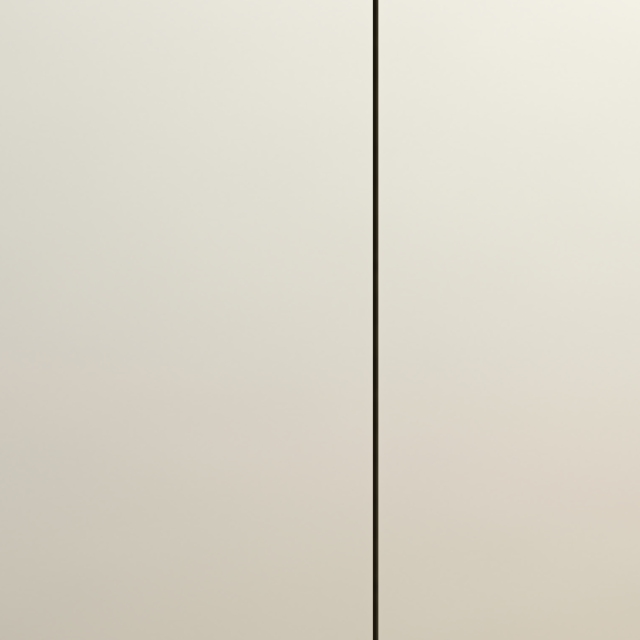
A WebGL 2 fragment shader for this texture:

```glsl
#version 300 es
precision highp float;

uniform vec2 u_resolution;
out vec4 fragColor;

#define SEAM_X 0.5869
#define SEAM_HALF_WIDTH 0.0043
#define SEAM_SOFTNESS 0.0011
#define LIP_GLOW 0.012
#define BLUSH 0.006
#define MOTTLE 0.006
#define GRAIN 0.004

float hash(vec2 p) {
    vec3 q = fract(vec3(p.xyx) * 0.1031);
    q += dot(q, q.yzx + 33.33);
    return fract((q.x + q.y) * q.z);
}

float valueNoise(vec2 p) {
    vec2 cell = floor(p);
    vec2 f = fract(p);
    f = f * f * (3.0 - 2.0 * f);
    float low = mix(hash(cell), hash(cell + vec2(1.0, 0.0)), f.x);
    float high = mix(hash(cell + vec2(0.0, 1.0)), hash(cell + vec2(1.0)), f.x);
    return mix(low, high, f.y);
}

// Quadratic curve through three colours at t = 0, 0.5 and 1
vec3 curve(vec3 start, vec3 middle, vec3 end, float t) {
    return start * (1.0 - t) * (1.0 - 2.0 * t)
         + middle * 4.0 * t * (1.0 - t)
         + end * t * (2.0 * t - 1.0);
}

// Painted panel lit from the upper right
vec3 panelColor(vec2 uv) {
    vec3 leftEdge = curve(vec3(0.770, 0.745, 0.690),
                          vec3(0.822, 0.808, 0.763),
                          vec3(0.872, 0.862, 0.822), uv.y);
    vec3 rightEdge = curve(vec3(0.828, 0.794, 0.726),
                           vec3(0.888, 0.872, 0.823),
                           vec3(0.950, 0.942, 0.900), uv.y);
    float across = 1.0 - pow(1.0 - uv.x, 1.35);
    vec3 color = mix(leftEdge, rightEdge, across);

    // Warm blush along a shallow diagonal
    float offset = (uv.y - 0.39 + 0.16 * uv.x) / 0.09;
    color += BLUSH * vec3(1.0, -0.6, 0.2) * exp(-offset * offset);
    return color;
}

// Dark gap with a faint brown inner wall
vec3 seamColor(float across, float y) {
    vec3 shadow = vec3(0.105, 0.090, 0.050);
    vec3 wall = vec3(0.255, 0.225, 0.145);
    vec3 color = mix(shadow, wall, smoothstep(-0.2, 0.9, across));
    color = mix(color, wall, 0.4 * smoothstep(-0.6, -1.0, across));
    return color * (0.92 + 0.16 * valueNoise(vec2(3.0, y * 60.0)));
}

void main() {
    vec2 uv = gl_FragCoord.xy / u_resolution;
    vec3 color = panelColor(uv);

    // Soft mottling and fine grain
    float mottle = valueNoise(uv * vec2(9.0, 14.0)) - 0.5;
    float grain = valueNoise(uv * vec2(190.0, 230.0)) - 0.5;
    color += MOTTLE * mottle + GRAIN * grain;

    // Pale lips beside the seam
    float fromSeam = uv.x - SEAM_X;
    float fromEdge = abs(fromSeam) - SEAM_HALF_WIDTH;
    color += LIP_GLOW * exp(-max(fromEdge, 0.0) / 0.004);

    // Vertical seam
    float softness = max(SEAM_SOFTNESS, 0.6 / u_resolution.x);
    float coverage = 1.0 - smoothstep(-softness, softness, fromEdge);
    color = mix(color, seamColor(fromSeam / SEAM_HALF_WIDTH, uv.y), coverage);

    fragColor = vec4(clamp(color, 0.0, 1.0), 1.0);
}
```
